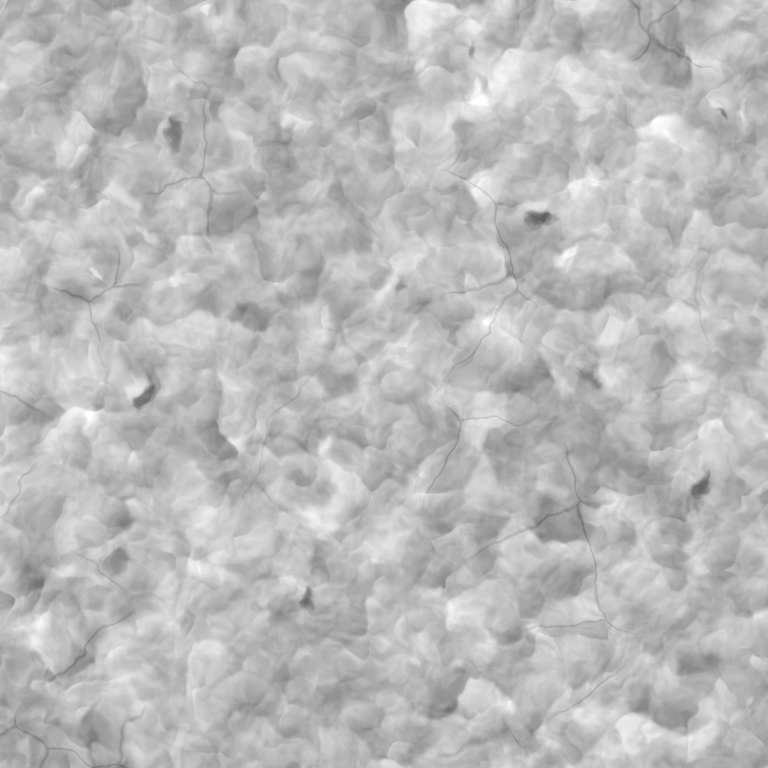
Give the GLSL for this texture, as a WebGL 2 fragment shader.

```glsl
#version 300 es
precision highp float;
// Rough pale grey stone with soft chipped facets, hairline cracks and a few dark pits.

#define BASE_GREY 0.732
#define FACET_SCALE 17.0
#define FACET_CONTRAST 0.125
#define GRAIN_SCALE 24.0
#define GRAIN_CONTRAST 0.24
#define BROAD_CONTRAST 0.11
#define CRACK_SCALE 6.5
#define CRACK_WIDTH 0.035
#define CRACK_DEPTH 0.10
#define PIT_DEPTH 0.27
#define FLECK_LIGHT 0.13
#define LIGHT_DIR vec2(-0.55, 0.84)

uniform vec2 u_resolution;
out vec4 fragColor;

float hash(vec2 p) {
  return fract(sin(dot(p, vec2(127.1, 311.7))) * 43758.5);
}

vec2 hash2(vec2 p) {
  return vec2(hash(p), hash(p + vec2(37.2, 17.9)));
}

float noise(vec2 p) {
  vec2 cell = floor(p), f = fract(p);
  f = f * f * f * (f * (f * 6.0 - 15.0) + 10.0);
  return mix(mix(hash(cell), hash(cell + vec2(1, 0)), f.x),
             mix(hash(cell + vec2(0, 1)), hash(cell + vec2(1, 1)), f.x), f.y);
}

// Sum of rotated octaves, centred on zero
float fbm(vec2 p) {
  float sum = 0.0, amp = 0.5;
  for (int i = 0; i < 4; i++) {
    sum += amp * (noise(p) - 0.5);
    p = mat2(1.5, 1.2, -1.2, 1.5) * p + 11.3;
    amp *= 0.62;
  }
  return sum;
}

// Tilted facets: x is the blended shade, y the distance to the nearest seam
vec2 facets(vec2 p) {
  vec2 cell = floor(p);
  float shade = 0.0, total = 0.0, nearest = 9.0, second = 9.0;
  for (int y = -1; y <= 1; y++) {
    for (int x = -1; x <= 1; x++) {
      vec2 id = cell + vec2(x, y);
      vec2 offset = p - id - hash2(id);
      float d = length(offset);
      vec2 tilt = LIGHT_DIR * 0.45 + 1.8 * (hash2(id + 71.0) - 0.5);
      float weight = exp(-18.0 * d * d);
      shade += weight * (hash(id + 5.3) - 0.5 + dot(offset, tilt));
      total += weight;
      second = min(second, max(nearest, d));
      nearest = min(nearest, d);
    }
  }
  return vec2(shade / max(total, 1e-9), second - nearest);
}

// Sparse, ragged ellipses scattered on a jittered grid
float chips(vec2 p, float density, float seed) {
  vec2 cell = floor(p);
  float cover = 0.0;
  for (int y = -1; y <= 1; y++) {
    for (int x = -1; x <= 1; x++) {
      vec2 id = cell + vec2(x, y) + seed;
      vec2 offset = p + seed - id - hash2(id);
      float angle = 6.283 * hash(id + 3.1);
      float c = cos(angle), s = sin(angle);
      offset = mat2(c, -s, s, c) * offset;
      float size = mix(0.07, 0.17, hash(id + 8.7));
      float stretch = mix(1.2, 2.6, hash(id + 6.4));
      float d = length(offset * vec2(1.0, stretch)) / size;
      d += 1.3 * fbm(p * 7.0 + seed);
      float strength = step(hash(id + 2.9), density) * mix(0.4, 1.0, hash(id + 4.2));
      cover = max(cover, strength * (1.0 - smoothstep(0.35, 1.25, d)));
    }
  }
  return cover;
}

void main() {
  vec2 uv = gl_FragCoord.xy / min(u_resolution.x, u_resolution.y);
  vec2 bend = vec2(fbm(uv * 14.0), fbm(uv * 14.0 + 40.0));
  vec2 p = uv + 0.035 * bend;

  // Broad mottling, two sizes of facet and fine grain
  float grey = BASE_GREY + BROAD_CONTRAST * fbm(uv * 4.0 + 3.0);
  grey += FACET_CONTRAST * facets(p * FACET_SCALE).x;
  grey += 0.6 * FACET_CONTRAST * facets(p * FACET_SCALE * 2.1 + 9.0).x;
  grey += GRAIN_CONTRAST * fbm(p * GRAIN_SCALE);

  // Small bumps lit from the upper left
  vec2 q = p * GRAIN_SCALE * 1.4;
  grey += 0.16 * (fbm(q) - fbm(q + 0.3 * LIGHT_DIR));

  // Broken hairline cracks
  float seam = facets(p * CRACK_SCALE + 2.0).y;
  float crackMask = smoothstep(0.48, 0.72, noise(uv * 8.0 + 21.0));
  grey -= CRACK_DEPTH * crackMask * (1.0 - smoothstep(0.0, CRACK_WIDTH, seam));

  // Dark pits with a lit lip, and pale flecks
  float pit = chips(p * 7.0, 0.24, 13.0);
  float lip = chips(p * 7.0 - 0.11 * LIGHT_DIR, 0.24, 13.0);
  grey += 0.09 * max(lip - pit, 0.0) - PIT_DEPTH * pit;
  grey += FLECK_LIGHT * chips(p * 9.0, 0.3, 57.0);

  fragColor = vec4(vec3(clamp(grey, 0.0, 1.0)), 1.0);
}
```
